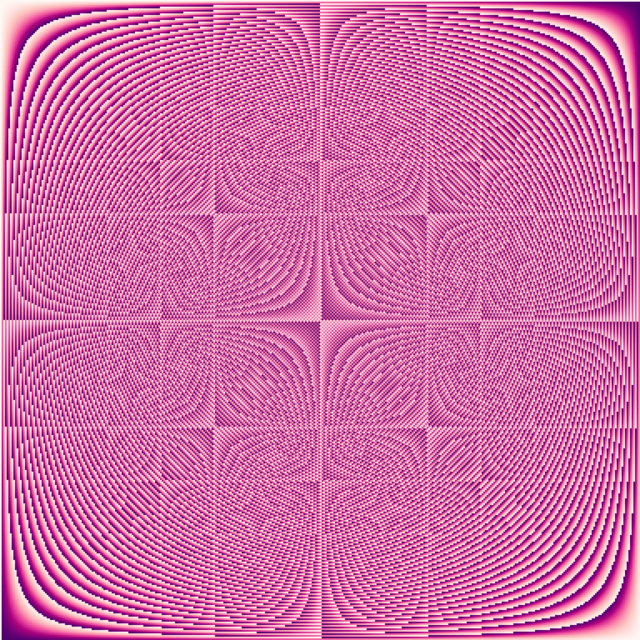
Give the GLSL for this background, as a WebGL 1 fragment shader.

```glsl
precision highp float;
// Woven moire: a grid of cells coloured by column times row, wrapped to the grid size.

uniform vec2 u_resolution;

const float CELLS = 384.0;
const float EDGE_WIDTH = 0.75; // width of the blend between cells, in cells

// Moves to the next palette stop once position passes the given index.
vec3 blendStop(vec3 color, vec3 next, float position, float index) {
  return mix(color, next, clamp(position - index, 0.0, 1.0));
}

// Cream through rose and magenta to purple, for t from 0 to 1.
vec3 rosePalette(float t) {
  float s = t * 8.0;
  vec3 color = vec3(1.0, 0.969, 0.953);
  color = blendStop(color, vec3(0.992, 0.878, 0.867), s, 0.0);
  color = blendStop(color, vec3(0.988, 0.773, 0.753), s, 1.0);
  color = blendStop(color, vec3(0.980, 0.624, 0.710), s, 2.0);
  color = blendStop(color, vec3(0.969, 0.408, 0.631), s, 3.0);
  color = blendStop(color, vec3(0.867, 0.204, 0.592), s, 4.0);
  color = blendStop(color, vec3(0.682, 0.004, 0.494), s, 5.0);
  color = blendStop(color, vec3(0.478, 0.004, 0.467), s, 6.0);
  return blendStop(color, vec3(0.286, 0.0, 0.416), s, 7.0);
}

// Colour of one cell: the remainder of column times row.
vec3 cellColor(vec2 cell, float count) {
  cell = clamp(cell, 0.0, count - 1.0);
  // The small offset keeps exact multiples from wrapping the wrong way.
  float remainder = floor(mod(cell.x * cell.y + 0.25, count));
  return rosePalette(remainder / (count - 1.0));
}

// Blends the four cells around the nearest grid corner.
vec3 softGrid(vec2 p, float count, float width) {
  vec2 corner = floor(p + 0.5);
  vec2 weight = clamp((p - corner) / width + 0.5, 0.0, 1.0);
  vec3 nearRow = mix(cellColor(corner - 1.0, count),
                     cellColor(corner - vec2(0.0, 1.0), count), weight.x);
  vec3 farRow = mix(cellColor(corner - vec2(1.0, 0.0), count),
                    cellColor(corner, count), weight.x);
  return mix(nearRow, farRow, weight.y);
}

void main() {
  vec2 uv = gl_FragCoord.xy / u_resolution;
  // Rows are counted from the top edge.
  vec2 grid = vec2(uv.x, 1.0 - uv.y) * CELLS;
  gl_FragColor = vec4(softGrid(grid, CELLS, EDGE_WIDTH), 1.0);
}
```
